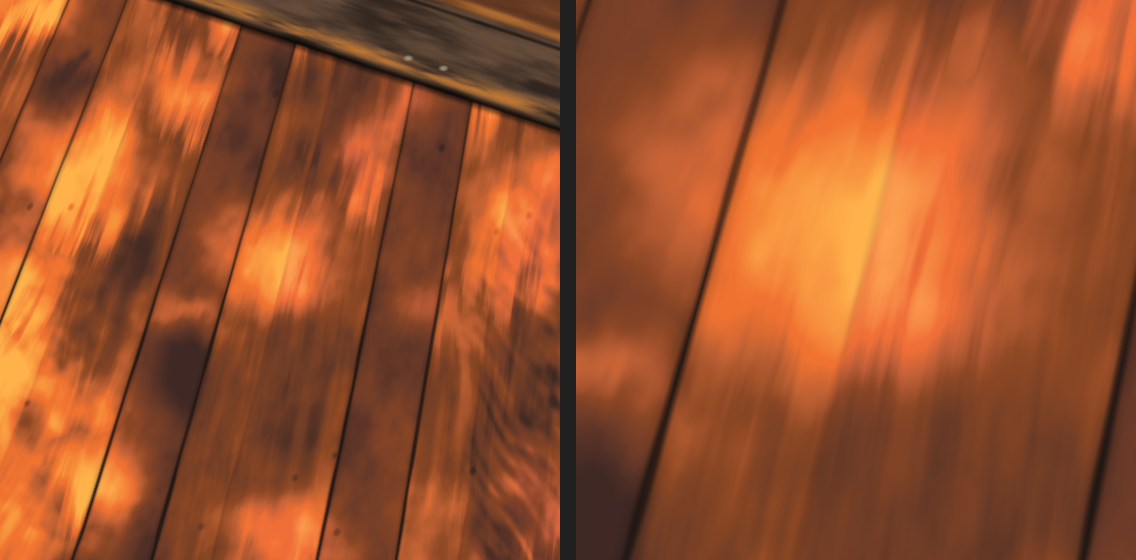
Left: the whole. Right: its middle third, enlarged.
This texture is drawn by a three.js fragment shader. Its source:

```glsl
#define PERIOD 0.437
#define NARROW 0.14
#define SPLIT 0.25
#define FIRST_SEAM 0.13
#define LEAN 0.35
#define CONVERGE 0.261
#define SEAM_WIDTH 0.0022
#define PATCH_RADIUS 0.14
#define PATCH_ACROSS vec2(0.32, -0.135)
#define PATCH_DOWN vec2(-0.153, -0.185)
#define GRAIN_FREQ 50.0
#define BEAM_SLOPE 0.33

varying vec2 vUv;

float hash(vec2 p) {
  vec3 q = fract(vec3(p.xyx) * 0.1031);
  q += dot(q, q.yzx + 33.33);
  return fract((q.x + q.y) * q.z);
}

float noise(vec2 p) {
  vec2 i = floor(p), f = fract(p);
  f = f * f * (3.0 - 2.0 * f);
  return mix(mix(hash(i), hash(i + vec2(1.0, 0.0)), f.x),
             mix(hash(i + vec2(0.0, 1.0)), hash(i + 1.0), f.x), f.y);
}

float fbm(vec2 p) {
  float sum = 0.0, amp = 0.55;
  for (int k = 0; k < 4; k++) {
    sum += amp * noise(p);
    p = p * 2.03 + 17.3;
    amp *= 0.48;
  }
  return sum;
}

float ramp(float a, float b, float t) { return clamp((t - a) / (b - a), 0.0, 1.0); }

// Wood tones from shadow to full sun
vec3 woodRamp(float t) {
  vec3 c = mix(vec3(0.25, 0.16, 0.135), vec3(0.42, 0.23, 0.15), ramp(0.06, 0.25, t));
  c = mix(c, vec3(0.55, 0.28, 0.14), ramp(0.25, 0.42, t));
  c = mix(c, vec3(0.75, 0.38, 0.20), ramp(0.42, 0.58, t));
  c = mix(c, vec3(0.94, 0.45, 0.19), ramp(0.58, 0.74, t));
  return mix(c, vec3(1.0, 0.70, 0.29), ramp(0.77, 1.02, t));
}

// Dappled sun on a slanted lattice, with a shaded hollow
float sunlight(vec2 p, float streak) {
  vec2 warp = vec2(fbm(p * 7.0 + 3.1), fbm(p * 7.0 + 41.7)) - 0.5;
  vec2 q = p + 0.17 * warp + vec2(0.0, 0.06 * (streak - 0.5));
  float glow = 0.0;
  for (int j = -1; j <= 3; j++) {
    for (int i = -1; i <= 3; i++) {
      vec2 id = vec2(float(i), float(j));
      vec2 center = vec2(0.333, 0.857) + id.x * PATCH_ACROSS + id.y * PATCH_DOWN;
      float radius = PATCH_RADIUS * (0.85 + 0.35 * hash(id + 9.0));
      glow = max(glow, 1.0 - smoothstep(0.15, 1.08, length(q - center) / radius));
    }
  }
  float hollow = length((p - vec2(0.56, 0.27)) / vec2(0.42, 0.19));
  glow *= smoothstep(0.65, 1.15, hollow);
  float side = (1.0 - smoothstep(0.08, 0.32, q.x)) * (1.0 - smoothstep(0.45, 0.75, q.y));
  return max(glow, 0.85 * side * smoothstep(0.3, 0.62, fbm(p * 7.0 + 5.0)));
}

vec3 boards(vec2 p) {
  // Converging planks: one narrow and one wide per period
  float depth = 1.0 - CONVERGE * p.y;
  float u = (p.x - LEAN * p.y) / depth;
  float cell = floor((u - FIRST_SEAM) / PERIOD);
  float local = u - FIRST_SEAM - cell * PERIOD;
  float wide = smoothstep(-0.002, 0.002, local - NARROW);
  float ragged = 0.012 * (noise(vec2(u * 20.0, p.y * 9.0)) - 0.5);
  float strip = wide * (1.0 - smoothstep(-0.005, 0.005, local - SPLIT + ragged));
  float rim = smoothstep(PERIOD - 0.05, PERIOD - 0.035, local + ragged);

  // Grain along the planks, with cross figure on the right
  float bend = noise(vec2(u * 9.0, p.y * 4.0) + cell * 17.0);
  float grain = fbm(vec2(u * GRAIN_FREQ + bend * 3.0, p.y * 4.5 + cell * 11.0));
  grain = smoothstep(0.25, 0.75, grain);
  float figure = noise(vec2(p.x * 60.0 + p.y * 44.0, p.y * 14.0 - p.x * 12.0) + bend * 3.0);
  float figured = wide * smoothstep(0.80, 0.92, p.x) * (1.0 - smoothstep(0.5, 0.7, p.y));
  float smudge = fbm(p * 5.5 + 23.0);
  float mottle = smoothstep(0.25, 0.75, fbm(vec2(u * 19.0, p.y * 13.0) + cell * 7.0));

  float glow = sunlight(p, grain * wide);
  float tone = 0.325 + 0.55 * (smudge - 0.5) + 0.13 * (mottle - 0.5);
  tone += (0.25 + 0.75 * wide) * 0.14 * (grain - 0.5);
  tone += 0.10 * strip + 0.08 * rim - 0.07 * (1.0 - wide);
  tone += figured * (0.3 * (figure - 0.5) - 0.08);
  tone += glow * (0.47 + 0.10 * (1.0 - smoothstep(0.1, 0.5, p.x)));

  // Leaf shadows
  for (int k = 0; k < 2; k++) {
    vec2 shade = p - vec2(0.14, 0.83) - float(k) * vec2(0.17, -0.45);
    shade += 0.08 * vec2(smudge - 0.5, mottle - 0.5);
    tone -= 0.2 * (1.0 - smoothstep(0.2, 1.0, length(shade / vec2(0.09, 0.14))));
  }

  // Sparse small knots
  vec2 grid = vec2(u * 13.0, p.y * 9.0), id = floor(grid);
  vec2 spot = 0.25 + 0.5 * vec2(hash(id + 2.0), hash(id + 7.0));
  float knot = 1.0 - smoothstep(0.01, 0.12, length((fract(grid) - spot) * vec2(1.0, 1.3)));
  tone -= 0.2 * knot * step(0.91, hash(id + 31.0));

  vec3 col = woodRamp(tone);
  float rosy = glow * smoothstep(0.2, 0.55, p.x) * (1.0 - 0.8 * strip);
  col *= mix(vec3(1.0), vec3(1.0, 0.96, 1.18), max(rosy, 0.25 * (1.0 - wide)));

  // Seams fade and break with wear; a faint joint lies inside the wide plank
  float d = min(min(local, PERIOD - local), abs(local - NARROW)) * depth;
  float wear = noise(vec2(cell * 5.0 + wide * 2.0, p.y * 16.0));
  float width = SEAM_WIDTH * mix(1.2, 0.75, p.y) * (0.7 + 0.6 * wear);
  float seam = 1.0 - smoothstep(0.0, width * 2.2, d);
  float halo = 1.0 - smoothstep(0.0, 0.011, d);
  float joint = 1.0 - smoothstep(0.0, 0.006, abs(local - SPLIT + ragged));
  col *= 1.0 - 0.12 * joint * wear - 0.16 * halo;
  float strength = mix(0.95, 0.5, smoothstep(0.3, 0.9, p.y)) * (0.6 + 0.5 * wear);
  return mix(col, vec3(0.11, 0.08, 0.07), seam * min(strength, 0.95));
}

vec3 beam(vec2 p, float d) {
  float wear = fbm(vec2(p.x * 9.0, d * 50.0));
  vec3 col = mix(vec3(0.19, 0.145, 0.12), vec3(0.40, 0.30, 0.23), smoothstep(0.2, 0.8, wear));
  float rim = smoothstep(0.006, 0.022, d) * (1.0 - smoothstep(0.022, 0.05, d));
  col = mix(col, vec3(0.74, 0.46, 0.20), rim * smoothstep(0.35, 0.75, wear));
  col = mix(col, vec3(0.42, 0.24, 0.14) * (0.7 + 0.6 * wear), smoothstep(0.146, 0.156, d));
  float ledge = 1.0 - smoothstep(0.002, 0.012, abs(d - 0.16));
  col = mix(col, vec3(0.72, 0.45, 0.19), ledge * wear);
  col *= 1.0 - 0.5 * (1.0 - smoothstep(0.0, 0.006, abs(d - 0.138)));
  for (int k = 0; k < 2; k++) {
    vec2 bolt = p - vec2(0.729, 0.896) - float(k) * vec2(0.063, -0.018);
    float head = 1.0 - smoothstep(0.002, 0.009, length(bolt * vec2(0.8, 1.3)));
    col = mix(col, vec3(0.66, 0.62, 0.50), head * 0.8);
  }
  return col * smoothstep(-0.004, 0.016, d);
}

void main() {
  float d = (BEAM_SLOPE * (vUv.x - 0.293) - 1.0 + vUv.y) / length(vec2(1.0, BEAM_SLOPE));
  vec3 col = boards(vUv) * mix(1.0, 0.45, smoothstep(-0.014, 0.0, d));
  col = mix(col, beam(vUv, d), smoothstep(-0.003, 0.003, d));
  gl_FragColor = vec4(col, 1.0);
}
```
